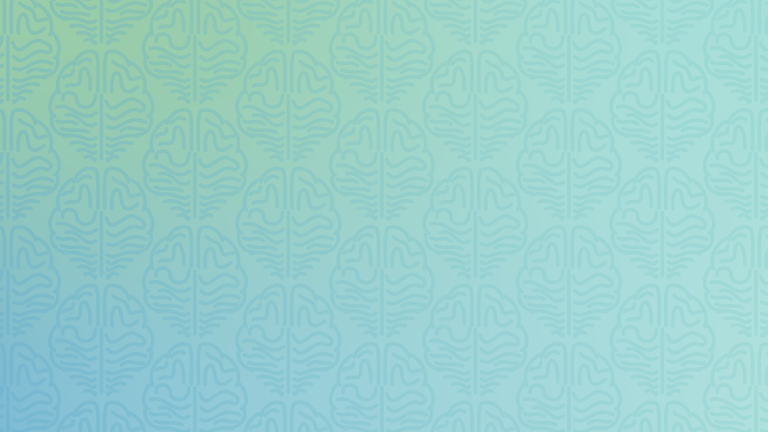
Give the GLSL for this pattern, as a Shadertoy shader.

```glsl
// Staggered columns of line-drawn brains over a soft green, aqua and blue gradient.

const vec2 PERIOD = vec2(0.4329, 0.2708);  // two columns wide, one brain high
const vec2 ANCHOR = vec2(0.884, 0.617);    // centre of one brain
const float HALF_LINE = 0.031;             // in half brain heights

float segment(vec2 p, vec2 a, vec2 b) {
    vec2 pa = p - a, ba = b - a;
    return length(pa - ba * clamp(dot(pa, ba) / dot(ba, ba), 0.0, 1.0));
}

vec2 cubic(vec4 head, vec4 tail, float t) {
    float s = 1.0 - t;
    return s * s * (s * head.xy + 3.0 * t * head.zw)
         + t * t * (3.0 * s * tail.xy + t * tail.zw);
}

// Distance to a cubic curve; head and tail hold two control points each
float curve(vec2 p, vec4 head, vec4 tail) {
    const int STEPS = 9;
    float d = 1e3;
    vec2 a = head.xy;
    for (int i = 1; i <= STEPS; i++) {
        vec2 b = cubic(head, tail, float(i) / float(STEPS));
        d = min(d, segment(p, a, b));
        a = b;
    }
    return d;
}

// Outer contour and central fissure of one hemisphere
float contour(vec2 p) {
    float d = segment(p, vec2(0.0, 0.2), vec2(0.0, -0.88));
    d = min(d, curve(p, vec4(0.06, 0.27, 0.06, 0.5), vec4(0.04, 0.8, 0.09, 0.92)));
    d = min(d, curve(p, vec4(0.09, 0.92, 0.2, 1.0), vec4(0.42, 0.92, 0.47, 0.72)));
    d = min(d, curve(p, vec4(0.5, 0.76, 0.7, 0.66), vec4(0.8, 0.42, 0.72, 0.24)));
    d = min(d, curve(p, vec4(0.76, 0.27, 0.9, 0.14), vec4(0.92, -0.1, 0.8, -0.16)));
    d = min(d, curve(p, vec4(0.85, -0.18, 0.88, -0.34), vec4(0.76, -0.48, 0.6, -0.48)));
    return d;
}

// Tapering wavy stripes at the base
float cerebellum(vec2 p) {
    float d = 1e3;
    for (int i = 0; i < 4; i++) {
        float y = -0.53 - 0.12 * float(i);
        float reach = 0.64 - 0.12 * float(i);
        d = min(d, curve(p, vec4(0.1, y, 0.4 * reach, y - 0.1),
                            vec4(0.5 * reach, y + 0.1, reach, y + 0.03)));
    }
    return d;
}

float rightFolds(vec2 p) {
    // Long scroll
    float d = curve(p, vec4(0.08, 0.1, 0.2, -0.25), vec4(0.4, 0.28, 0.62, 0.1));
    d = min(d, curve(p, vec4(0.62, 0.1, 0.78, 0.05), vec4(0.76, -0.08, 0.66, -0.07)));
    d = min(d, curve(p, vec4(0.66, -0.07, 0.42, 0.06), vec4(0.28, -0.36, 0.1, -0.14)));
    // Lower leaves
    d = min(d, curve(p, vec4(0.1, -0.34, 0.3, -0.46), vec4(0.42, -0.1, 0.76, -0.26)));
    d = min(d, curve(p, vec4(0.34, -0.41, 0.46, -0.3), vec4(0.58, -0.4, 0.72, -0.38)));
    // Upper hooks
    d = min(d, curve(p, vec4(0.18, 0.26, 0.14, 0.66), vec4(0.34, 0.66, 0.34, 0.42)));
    d = min(d, curve(p, vec4(0.34, 0.42, 0.36, 0.2), vec4(0.5, 0.24, 0.62, 0.34)));
    d = min(d, curve(p, vec4(0.2, 0.78, 0.3, 0.66), vec4(0.42, 0.74, 0.46, 0.54)));
    d = min(d, curve(p, vec4(0.46, 0.54, 0.5, 0.4), vec4(0.58, 0.52, 0.66, 0.5)));
    return d;
}

float leftFolds(vec2 p) {
    // Coiled scroll
    float d = curve(p, vec4(0.1, 0.2, 0.1, -0.1), vec4(0.44, -0.02, 0.42, 0.12));
    d = min(d, curve(p, vec4(0.42, 0.12, 0.42, 0.3), vec4(0.7, 0.28, 0.66, 0.12)));
    d = min(d, curve(p, vec4(0.09, -0.1, 0.34, -0.3), vec4(0.5, 0.08, 0.76, 0.0)));
    // Lower bands
    d = min(d, curve(p, vec4(0.1, -0.29, 0.3, -0.42), vec4(0.36, -0.08, 0.6, -0.14)));
    d = min(d, curve(p, vec4(0.42, -0.29, 0.54, -0.2), vec4(0.65, -0.3, 0.76, -0.24)));
    d = min(d, curve(p, vec4(0.22, -0.43, 0.4, -0.36), vec4(0.5, -0.44, 0.68, -0.37)));
    // Upper hooks
    d = min(d, curve(p, vec4(0.19, 0.3, 0.18, 0.78), vec4(0.38, 0.72, 0.36, 0.5)));
    d = min(d, curve(p, vec4(0.36, 0.5, 0.36, 0.3), vec4(0.5, 0.42, 0.6, 0.36)));
    d = min(d, curve(p, vec4(0.18, 0.79, 0.26, 0.85), vec4(0.34, 0.8, 0.4, 0.73)));
    d = min(d, curve(p, vec4(0.48, 0.63, 0.5, 0.48), vec4(0.6, 0.58, 0.65, 0.5)));
    return d;
}

float brain(vec2 p) {
    vec2 half_ = vec2(abs(p.x), p.y);
    float folds = p.x < 0.0 ? leftFolds(half_) : rightFolds(half_);
    return min(folds, min(contour(half_), cerebellum(half_)));
}

vec3 background(vec2 uv) {
    vec3 top = mix(vec3(0.60, 0.80, 0.66), vec3(0.66, 0.87, 0.85), smoothstep(0.1, 0.9, uv.x));
    vec3 bottom = mix(vec3(0.49, 0.73, 0.83), vec3(0.69, 0.88, 0.87), pow(uv.x, 0.7));
    return mix(bottom, top, smoothstep(0.0, 1.0, uv.y));
}

void mainImage(out vec4 fragColor, in vec2 fragCoord) {
    vec2 uv = fragCoord / iResolution.xy;
    vec2 p = fragCoord / iResolution.y;
    float unit = 0.5 * PERIOD.y;
    float d = 1e3;
    // Two interleaved lattices, shifted by half a period
    for (int i = 0; i < 2; i++) {
        vec2 cell = (p - ANCHOR) / PERIOD + 0.5 * float(i);
        vec2 q = (fract(cell + 0.5) - 0.5) * PERIOD / unit;
        if (abs(q.x) < 1.0) d = min(d, brain(q));
    }
    float pixel = 1.0 / (iResolution.y * unit);
    float ink = 1.0 - smoothstep(-0.7 * pixel, 0.7 * pixel, d - HALF_LINE);
    vec3 lineColor = mix(vec3(0.38, 0.67, 0.80), vec3(0.42, 0.76, 0.75), uv.x);
    float strength = mix(0.34, 0.2, smoothstep(0.0, 0.7, uv.x));
    fragColor = vec4(mix(background(uv), lineColor, ink * strength), 1.0);
}
```
